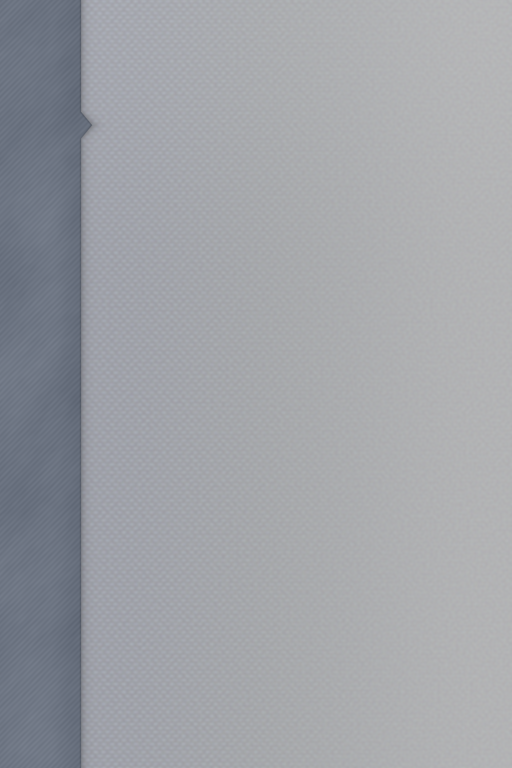
Write a Shadertoy shader that draws this background.

```glsl
// Lengths are fractions of the canvas height
const float BAR_EDGE = 0.1055;
const vec2 NOTCH_SIZE = vec2(0.0145, 0.0175);
const float NOTCH_Y = 0.837;
const float STRIPE_PITCH = 0.0052;
const float STRIPE_DEPTH = 0.014;
const vec2 WEAVE_CELL = vec2(0.0104, 0.0104);
const float WEAVE_DEPTH = 0.022;
const float GRAIN_DEPTH = 0.022;
const float SHADOW_WIDTH = 0.0045;
const float RIM_WIDTH = 0.0015;

const vec3 BAR_DARK = vec3(0.392, 0.423, 0.478);
const vec3 BAR_LIGHT = vec3(0.452, 0.482, 0.535);
const vec3 PANEL_LEFT = vec3(0.622, 0.632, 0.665);
const vec3 PANEL_MIDDLE = vec3(0.651, 0.659, 0.670);
const vec3 PANEL_RIGHT = vec3(0.698, 0.701, 0.707);
const vec3 WEAVE_TINT = vec3(0.75, 0.90, 1.15);
const float TAU = 6.283185;

vec2 hashGradient(vec2 cell) {
    vec3 p = fract(cell.xyx * vec3(0.1031, 0.1030, 0.0973));
    p += dot(p, p.yzx + 33.33);
    float angle = TAU * fract((p.x + p.y) * p.z);
    return vec2(cos(angle), sin(angle));
}

float gradientNoise(vec2 p) {
    vec2 i = floor(p), f = fract(p);
    vec2 u = f * f * f * (f * (f * 6.0 - 15.0) + 10.0);
    float a = dot(hashGradient(i), f);
    float b = dot(hashGradient(i + vec2(1, 0)), f - vec2(1, 0));
    float c = dot(hashGradient(i + vec2(0, 1)), f - vec2(0, 1));
    float d = dot(hashGradient(i + vec2(1, 1)), f - vec2(1, 1));
    return mix(mix(a, b, u.x), mix(c, d, u.x), u.y);
}

// Signed distance to the bar joined with its pointed notch
float barDistance(vec2 p) {
    vec2 q = vec2(p.x - BAR_EDGE, abs(p.y - NOTCH_Y));
    float notch = (dot(q, NOTCH_SIZE.yx) - NOTCH_SIZE.x * NOTCH_SIZE.y) / length(NOTCH_SIZE);
    return min(q.x, notch);
}

// Staggered rows of soft round bumps
float weave(vec2 p) {
    vec2 cell = p / WEAVE_CELL;
    float bumps = cos(TAU * cell.x) * cos(TAU * cell.y);
    return bumps + 0.35 * cos(2.0 * TAU * cell.y);
}

vec3 barColor(vec2 p) {
    vec2 diagonal = vec2(p.x + p.y, p.y - p.x) * 0.7071;
    float clouds = gradientNoise(p * vec2(9.0, 7.0)) + 0.5 * gradientNoise(diagonal * vec2(14.0, 40.0));
    float stripes = sin(TAU * diagonal.y / STRIPE_PITCH);
    float streaks = gradientNoise(diagonal * vec2(60.0, 260.0));
    vec3 color = mix(BAR_DARK, BAR_LIGHT, clamp(0.55 + 0.6 * clouds, 0.0, 1.0));
    color += STRIPE_DEPTH * (stripes + streaks);
    return color - 0.03 * smoothstep(0.6, 1.0, p.x / BAR_EDGE);
}

vec3 panelColor(vec2 p, float across) {
    vec3 color = mix(PANEL_LEFT, PANEL_MIDDLE, smoothstep(0.12, 0.60, across));
    color = mix(color, PANEL_RIGHT, smoothstep(0.45, 1.0, across));
    // Light falls in from the top
    color += 0.028 * smoothstep(0.62, 1.0, p.y) * (1.0 - 0.6 * across);
    // Bumps fade out to the right, leaving fine grain
    float depth = WEAVE_DEPTH * mix(1.0, 0.2, smoothstep(0.2, 0.85, across));
    color += depth * weave(p) * WEAVE_TINT;
    vec3 grain = vec3(gradientNoise(p * 210.0),
                      gradientNoise(p * 210.0 + 37.5),
                      gradientNoise(p * 210.0 + 81.3));
    return color + GRAIN_DEPTH * mix(grain, vec3(grain.y), 0.5);
}

void mainImage(out vec4 fragColor, in vec2 fragCoord) {
    vec2 p = fragCoord / iResolution.y;
    float across = fragCoord.x / iResolution.x;
    float pixel = 1.0 / iResolution.y;
    float d = barDistance(p);

    // Panel with the bar's shadow
    vec3 panel = panelColor(p, across);
    panel *= 1.0 - 0.22 * exp(-max(d, 0.0) / SHADOW_WIDTH);

    // Bar with a dark rim
    vec3 bar = barColor(p);
    bar *= 1.0 - 0.16 * smoothstep(-RIM_WIDTH - pixel, 0.0, d);

    float barMask = 1.0 - smoothstep(-0.75 * pixel, 0.75 * pixel, d);
    fragColor = vec4(mix(panel, bar, barMask), 1.0);
}
```
